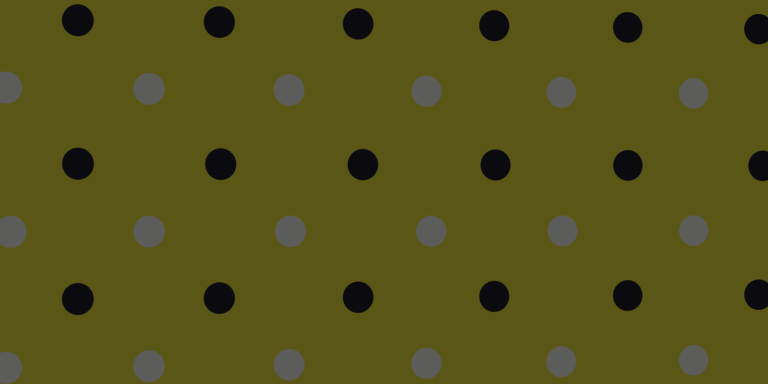
This pattern is drawn by a Shadertoy shader. Its source:

```glsl
// Polka dots on olive cloth: a lattice of black dots with grey dots at the
// half step, seen in slight perspective so it shrinks toward the right.
// Alternate rows are nudged by a gentle wave. Lengths are canvas heights.

#define PITCH vec2(0.376, 0.3648)      // spacing of the repeat
#define FIRST_DOT vec2(0.188, -0.4914) // first black dot, from the vanishing axis
#define HALF_STEP vec2(0.188, 0.178)   // black dot to its grey partner
#define RADIUS 0.0418
#define AXIS vec2(0.0156, 0.5417)      // left reference and level vanishing line
#define TAPER 0.0266                   // strength of the perspective
#define ROW_NUDGE vec2(0.006, 0.0107)  // mean shift of alternate rows
#define WAVE_SIZE 0.007                // sideways wave along those rows
#define WAVE_RATE 1.904                // radians per column
#define CLOTH vec3(0.352, 0.340, 0.088)
#define BLACK vec3(0.040, 0.040, 0.057)
#define GREY vec3(0.361, 0.361, 0.355)

// Undo the perspective: canvas point (y down) to the flat cloth
vec2 toCloth(vec2 p) {
    vec2 d = p - AXIS;
    float x = d.x / (1.0 - TAPER * d.x);
    return vec2(x, d.y * (1.0 + TAPER * x));
}

// Displacement shared by both dots of a repeat
vec2 cellShift(vec2 cell) {
    float wave = WAVE_SIZE * cos(WAVE_RATE * (cell.x - 2.0));
    return mod(cell.y, 2.0) * (ROW_NUDGE + vec2(wave, 0.0));
}

// Coverage of the nearest dot in a lattice starting at origin
float dots(vec2 q, vec2 origin, float blur) {
    vec2 cell = floor((q - origin) / PITCH + 0.5);
    vec2 center = origin + cell * PITCH + cellShift(cell);
    float dist = length(q - center) - RADIUS;
    return 1.0 - smoothstep(-blur, blur, dist);
}

void mainImage(out vec4 fragColor, in vec2 fragCoord) {
    vec2 p = vec2(fragCoord.x, iResolution.y - fragCoord.y) / iResolution.y;
    vec2 q = toCloth(p);
    float blur = 0.9 / iResolution.y;

    vec3 color = CLOTH;
    color = mix(color, GREY, dots(q, FIRST_DOT + HALF_STEP, blur));
    color = mix(color, BLACK, dots(q, FIRST_DOT, blur));
    fragColor = vec4(color, 1.0);
}
```
